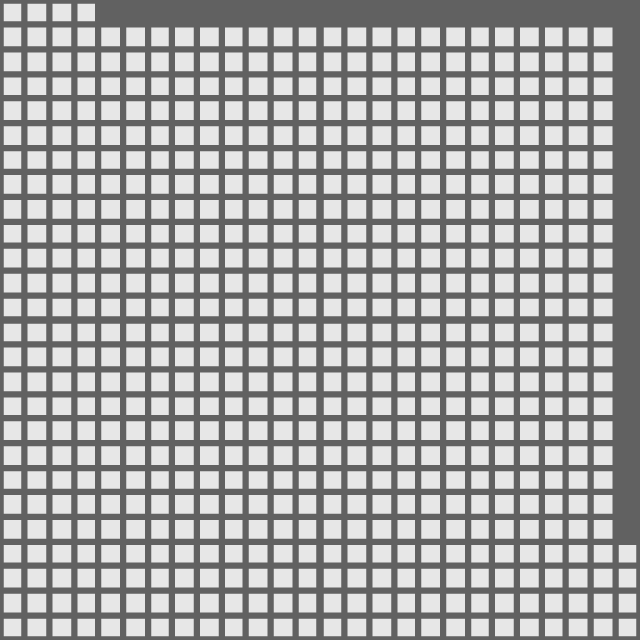
Reproduce this pattern procedurally as a WebGL 2 fragment shader.

```glsl
#version 300 es
precision highp float;
// Draws a 26 by 26 grid of pale squares on grey, its top row and right column cut short.

#define CELLS 26.0        // repeats across and down
#define MARGIN 0.129      // gap on each side of a square, in cells
#define SNAP 512.0        // edges fall on this fine lattice, so widths vary a little
#define STUB 4.0          // squares kept in the top row and right column
#define SQUARE_COLOR vec3(0.906)
#define GROUND_COLOR vec3(0.38)

uniform vec2 u_resolution;
out vec4 fragColor;

// Rounds a canvas position to the fine lattice.
vec2 snapToLattice(vec2 p) {
    return floor(p * SNAP + 0.5) / SNAP;
}

// Antialiased coverage of the square inside one cell.
float squareCoverage(vec2 uv, vec2 cell) {
    vec2 low = snapToLattice((cell + MARGIN) / CELLS);
    vec2 high = snapToLattice((cell + 1.0 - MARGIN) / CELLS);
    vec2 inset = min(uv - low, high - uv);
    vec2 cover = clamp(inset * u_resolution + 0.5, 0.0, 1.0);
    return cover.x * cover.y;
}

// 1 where the cell holds a square, 0 in the empty parts of the last row and column.
float cellFilled(vec2 cell) {
    float inBody = step(max(cell.x, cell.y), CELLS - 1.5);
    float inStub = step(min(cell.x, cell.y), STUB - 0.5);
    return max(inBody, inStub);
}

void main() {
    vec2 uv = gl_FragCoord.xy / u_resolution;
    vec2 cell = floor(uv * CELLS);
    float mask = squareCoverage(uv, cell) * cellFilled(cell);
    fragColor = vec4(mix(GROUND_COLOR, SQUARE_COLOR, mask), 1.0);
}
```
